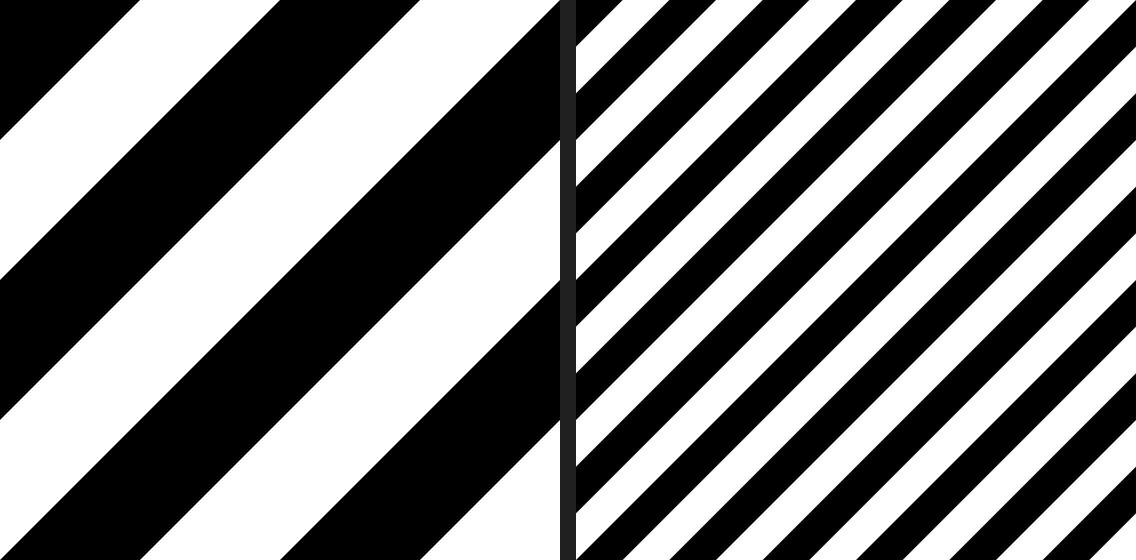
Left: one tile. Right: repeated 3 by 3.
Write a Shadertoy shader that draws this pattern.

```glsl
// Draws bold black and white diagonal stripes, two repeats across and two down.

// Stripe coverage: 0 in the black band, 1 in the white band, each half a period.
float stripes(float phase, float pixelWidth) {
    float fromBlackCentre = abs(fract(phase + 0.25) - 0.5);
    return clamp((fromBlackCentre - 0.25) / pixelWidth + 0.5, 0.0, 1.0);
}

void mainImage(out vec4 fragColor, in vec2 fragCoord) {
    vec2 uv = fragCoord / iResolution.xy;

    // Whole repeats along both axes keep the tile seamless
    const float repeats = 2.0;
    float phase = repeats * (uv.x - uv.y);

    // Phase change over one pixel, measured across the stripe
    float pixelWidth = repeats * length(1.0 / iResolution.xy);

    fragColor = vec4(vec3(stripes(phase, pixelWidth)), 1.0);
}
```
